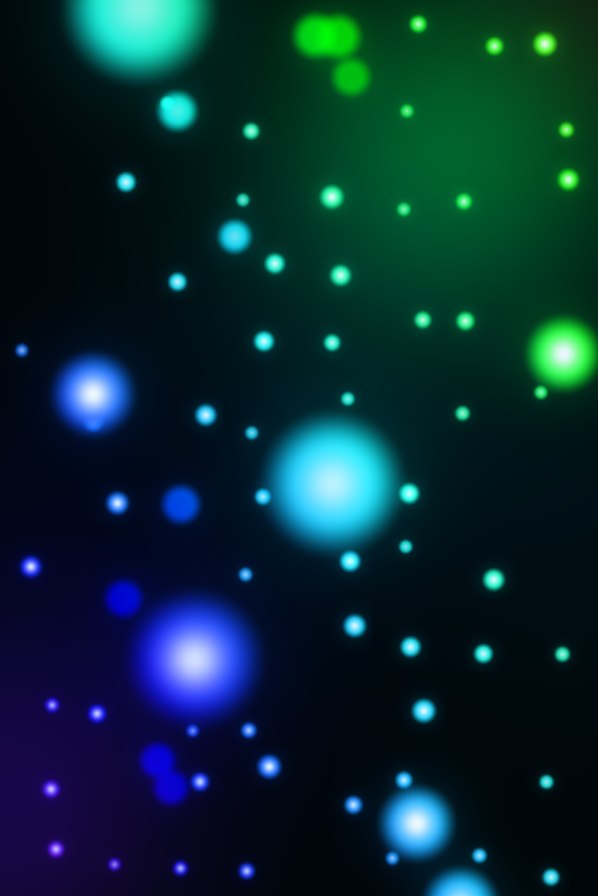
Reproduce this background procedurally as a WebGL 2 fragment shader.

```glsl
#version 300 es
precision highp float;
// Glowing orbs and small sparkles over a dark field lit by green and violet haze.
// Hue drifts across the canvas from green (upper right) to violet (lower left);
// large orbs are composed by hand, sparkles are scattered on a hashed grid.

uniform vec2 u_resolution;
out vec4 fragColor;

const vec3 NIGHT = vec3(0.0, 0.022, 0.032);
const vec3 GREEN_HAZE = vec3(0.0, 0.33, 0.09);
const vec3 TEAL_HAZE = vec3(0.0, 0.06, 0.085);
const vec3 BLUE_HAZE = vec3(0.0, 0.0, 0.08);
const vec3 VIOLET_HAZE = vec3(0.10, 0.0, 0.22);
const vec3 AMBER_HAZE = vec3(0.06, 0.02, 0.0);
const float CELL = 0.083;

float hash(vec2 p) {
    vec3 q = fract(vec3(p.xyx) * 0.1031);
    q += dot(q, q.yzx + 33.33);
    return fract((q.x + q.y) * q.z);
}

vec3 hueToRgb(float hue) {
    return clamp(abs(mod(hue * 6.0 + vec3(0.0, 4.0, 2.0), 6.0) - 3.0) - 1.0, 0.0, 1.0);
}

// Hue of the light at a place; the canvas is one unit high
float hueAt(vec2 p) {
    return 0.755 - 0.375 * p.x - 0.24 * p.y;
}

float haze(vec2 p, vec2 center, float size) {
    vec2 d = (p - center) / size;
    return exp(-dot(d, d));
}

vec3 backdrop(vec2 p) {
    vec3 color = NIGHT;
    color += GREEN_HAZE * haze(p, vec2(0.51, 0.84), 0.20);
    color += TEAL_HAZE * haze(p, vec2(0.40, 0.70), 0.23);
    color += TEAL_HAZE * 0.5 * haze(p, vec2(0.65, 0.42), 0.24);
    color += BLUE_HAZE * haze(p, vec2(0.08, 0.30), 0.25);
    color += VIOLET_HAZE * haze(p, vec2(0.0, 0.09), 0.19);
    color += AMBER_HAZE * haze(p, vec2(0.68, 1.0), 0.13);
    return color;
}

// Soft coloured disc with a pale core and a faint outer halo
vec3 orb(vec3 color, vec2 p, vec2 center, float radius, float hueShift, float core, float opacity) {
    float d = length(p - center) / radius;
    vec3 tint = hueToRgb(hueAt(mix(center, p, 0.7)) + hueShift);
    color += tint * 0.16 * opacity * exp(-d * d * 0.5);
    color = mix(color, tint, opacity * (1.0 - smoothstep(0.55, 1.35, d)));
    return mix(color, vec3(0.93, 0.97, 1.0), core * exp(-d * d * 3.2));
}

// One jittered sparkle in some of the cells, kept clear of cell borders
vec3 sparkles(vec3 color, vec2 p) {
    vec2 id = floor(p / CELL);
    vec2 jitter = vec2(hash(id + 3.7), hash(id + 19.3));
    vec2 center = (id + mix(vec2(0.22), vec2(0.78), jitter)) * CELL;
    float density = 0.66 * smoothstep(0.08, 0.30, length(center - vec2(0.0, 1.0)));
    if (hash(id + 41.9) > density) return color;
    float size = hash(id + 67.1);
    float radius = mix(0.007, 0.0125, size * size);
    return orb(color, p, center, radius, 0.0, mix(0.45, 0.95, size), mix(0.7, 1.0, size));
}

// Two overlapping blurred discs, stepped along an offset
vec3 blurredPair(vec3 color, vec2 p, vec2 start, vec2 offset, float radius, float hueShift) {
    for (int i = 0; i < 2; i++) {
        color = orb(color, p, start + offset * float(i), radius, hueShift, 0.0, 0.72);
    }
    return color;
}

void main() {
    vec2 p = gl_FragCoord.xy / u_resolution.y;
    vec3 color = sparkles(backdrop(p), p);

    // Blurred discs
    color = blurredPair(color, p, vec2(0.352, 0.960), vec2(0.026, -0.001), 0.023, -0.05);
    color = orb(color, p, vec2(0.392, 0.914), 0.020, -0.05, 0.0, 0.6);
    color = blurredPair(color, p, vec2(0.176, 0.151), vec2(0.015, -0.030), 0.019, 0.02);
    color = orb(color, p, vec2(0.138, 0.332), 0.020, 0.04, 0.0, 0.7);
    color = orb(color, p, vec2(0.202, 0.437), 0.020, 0.04, 0.0, 0.85);
    color = orb(color, p, vec2(0.198, 0.876), 0.020, 0.02, 0.3, 0.85);
    color = orb(color, p, vec2(0.262, 0.736), 0.017, 0.04, 0.4, 0.9);

    // Bright orbs
    color = orb(color, p, vec2(0.371, 0.460), 0.066, 0.02, 0.78, 1.0);
    color = orb(color, p, vec2(0.217, 0.264), 0.064, 0.04, 0.88, 1.0);
    color = orb(color, p, vec2(0.104, 0.560), 0.040, 0.03, 1.0, 1.0);
    color = orb(color, p, vec2(0.629, 0.605), 0.036, -0.02, 1.0, 1.0);
    color = orb(color, p, vec2(0.156, 0.992), 0.071, 0.01, 0.55, 0.92);
    color = orb(color, p, vec2(0.465, 0.081), 0.036, 0.0, 1.0, 1.0);
    color = orb(color, p, vec2(0.514, -0.010), 0.036, -0.01, 0.8, 1.0);

    fragColor = vec4(clamp(color, 0.0, 1.0), 1.0);
}
```
